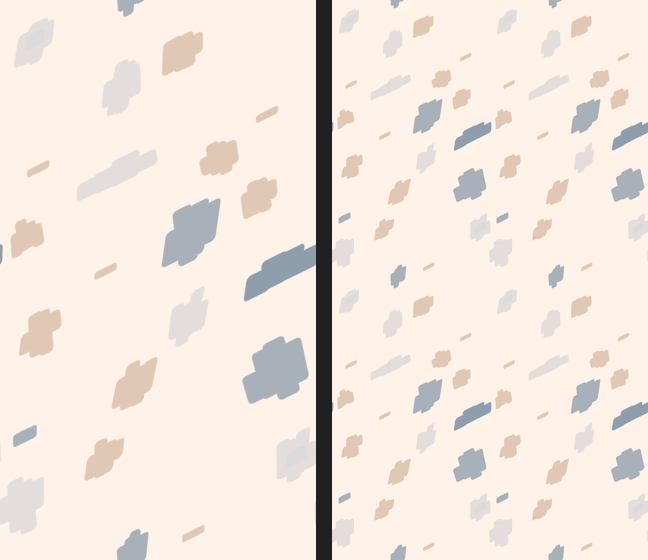
Left: one tile. Right: repeated 2 by 2.
A Shadertoy shader for this pattern:

```glsl
// Scattered terrazzo-like paint dabs on a cream ground, in a staggered wrapping grid.
// Each dab is a union of slanted rounded brush strokes; a permutation of the cells
// gives every dab its own colour, size and random seed.

const vec2 TILE = vec2(1.0, 16.0 / 9.0);
const vec2 GRID = vec2(4.0, 6.0);

float hash(float n, float salt) {
    return fract(sin(n * 127.1 + salt * 311.7 + 4.3) * 43758.5453);
}

float roundBox(vec2 p, vec2 b) {
    float r = min(0.014, 0.7 * min(b.x, b.y));
    vec2 q = abs(p) - b + r;
    return length(max(q, 0.0)) + min(max(q.x, q.y), 0.0) - r;
}

// Four upright strokes side by side, sheared so their ends rise to the right
float dab(vec2 p, vec2 size, float seed, float rough) {
    p.y -= 0.5 * p.x;
    p.x -= rough * 0.35 * (hash(seed, 1.0) - 0.5) * p.y;
    float d = 1.0;
    for (int j = 0; j < 4; j++) {
        float k = float(j) * 3.0 + 5.0;
        float t = float(j) / 1.5 - 1.0;
        float reach = size.y * (1.0 - rough * (0.3 * t * t + 0.28 * hash(seed, k)));
        float lift = rough * 0.4 * size.y * (hash(seed, k + 1.0) - 0.5);
        vec2 q = p - vec2(0.65 * t * size.x, lift);
        q.x -= rough * 0.3 * (hash(seed, k + 2.0) - 0.5) * q.y;
        d = min(d, roundBox(q, vec2(0.36 * size.x, reach)));
    }
    return d;
}

// Kind of dab by its number: half size, roughness and colour
void pickKind(float n, out vec2 size, out float rough, out vec3 color) {
    vec3 grey = vec3(0.89, 0.87, 0.86);
    vec3 blue = vec3(0.66, 0.69, 0.73);
    vec3 slate = vec3(0.56, 0.62, 0.68);
    vec3 tan_ = vec3(0.88, 0.785, 0.705);
    float vary = mix(0.85, 1.15, hash(n, 40.0));
    rough = 1.0;
    color = n < 6.0 ? grey : n < 10.0 ? blue : n < 11.0 ? slate : tan_;

    if (n < 1.0)       size = vec2(0.125, 0.044);          // long grey
    else if (n < 6.0)  size = vec2(0.068, 0.092) * vary;   // grey
    else if (n < 8.0)  size = vec2(0.094, 0.106) * vary;   // large blue
    else if (n < 9.0)  size = vec2(0.047, 0.066);          // small blue
    else if (n < 10.0) size = vec2(0.037, 0.021);          // blue chip
    else if (n < 11.0) size = vec2(0.115, 0.058);          // slate
    else if (n < 18.0) size = vec2(0.057, 0.067) * vary;   // tan
    else               size = vec2(0.035, 0.013);          // tan dash
    if (size.y < 0.03) rough = 0.12;
}

void mainImage(out vec4 fragColor, in vec2 fragCoord) {
    vec2 p = fragCoord / iResolution.xy * TILE;
    vec2 cell = TILE / GRID;
    float soft = 0.9 / iResolution.x;
    vec3 col = vec3(1.0, 0.95, 0.91);

    for (int i = -1; i <= 1; i++) {
        // Odd columns are shifted by half a cell
        float column = floor(p.x / cell.x) + float(i);
        float stagger = 0.5 * mod(column, 2.0);
        for (int j = -1; j <= 1; j++) {
            float row = floor(p.y / cell.y - stagger) + float(j);
            vec2 id = mod(vec2(column, row), GRID);
            float n = mod(7.0 * (id.x + GRID.x * id.y) + 5.0, 24.0);
            if (n > 21.5) continue; // two cells stay empty

            vec2 size;
            float rough;
            vec3 color;
            pickKind(n, size, rough, color);

            // Small dabs wander further within their cell
            vec2 extent = vec2(size.x, size.y + 0.5 * size.x);
            vec2 roam = max(0.5 * cell - extent, 0.0) * 0.85 + 0.012;
            vec2 jitter = (2.0 * vec2(hash(n, 50.0), hash(n, 51.0)) - 1.0) * roam;
            vec2 q = p - (vec2(column, row + stagger) + 0.5) * cell - jitter;

            float d = dab(q, size, n, rough);
            col = mix(col, color, smoothstep(soft, -soft, d));

            // A faint second layer inside some grey dabs
            if (n > 0.5 && n < 2.5) {
                float inner = max(dab(q, size * vec2(0.5, 0.3), n + 30.0, 0.3), d);
                col = mix(col, vec3(0.86, 0.86, 0.865), smoothstep(soft, -soft, inner));
            }
        }
    }
    fragColor = vec4(col, 1.0);
}
```
